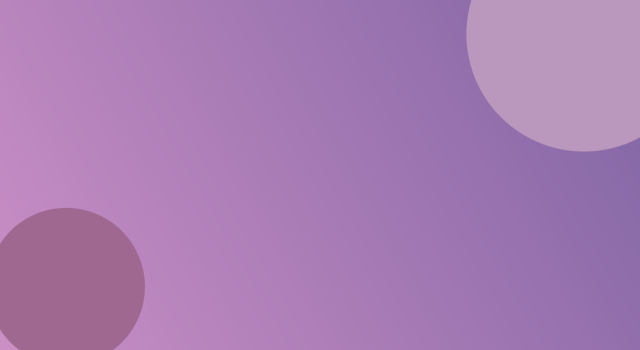
Give the GLSL for this background, as a WebGL 2 fragment shader.

```glsl
#version 300 es
precision highp float;
// Draws a slanted pink-to-violet gradient with two flat discs cropped by
// the canvas edges. The gradient is a projection onto a tilted axis, and
// the discs are circle distance functions with smoothed edges.

uniform vec2 u_resolution;
out vec4 outColor;

const vec3 PINK = vec3(0.796, 0.561, 0.775);
const vec3 VIOLET = vec3(0.502, 0.396, 0.642);
const vec3 PALE_MAUVE = vec3(0.728, 0.592, 0.738);
const vec3 DARK_PLUM = vec3(0.620, 0.408, 0.569);

// Progress from 0 to 1 along an axis that just spans the whole canvas
float axisProgress(vec2 p, vec2 size, float angle) {
    vec2 axis = vec2(cos(angle), sin(angle));
    float span = dot(size, abs(axis));
    return clamp(dot(p - 0.5 * size, axis) / span + 0.5, 0.0, 1.0);
}

float circleDistance(vec2 p, vec2 center, float radius) {
    return length(p - center) - radius;
}

// Lays a flat colour over the base wherever the distance is negative
vec3 paint(vec3 base, vec3 color, float dist, float pixel) {
    return mix(base, color, smoothstep(0.75 * pixel, -0.75 * pixel, dist));
}

void main() {
    // Canvas height is one unit
    float pixel = 1.0 / u_resolution.y;
    vec2 size = u_resolution * pixel;
    vec2 p = gl_FragCoord.xy * pixel;

    // Background gradient
    vec3 color = mix(PINK, VIOLET, axisProgress(p, size, radians(30.0)));

    // Discs, anchored to the upper right and lower left corners
    vec2 paleCenter = size - vec2(0.160, 0.097);
    vec2 plumCenter = vec2(0.189, 0.181);
    color = paint(color, PALE_MAUVE, circleDistance(p, paleCenter, 0.336), pixel);
    color = paint(color, DARK_PLUM, circleDistance(p, plumCenter, 0.225), pixel);

    outColor = vec4(color, 1.0);
}
```
